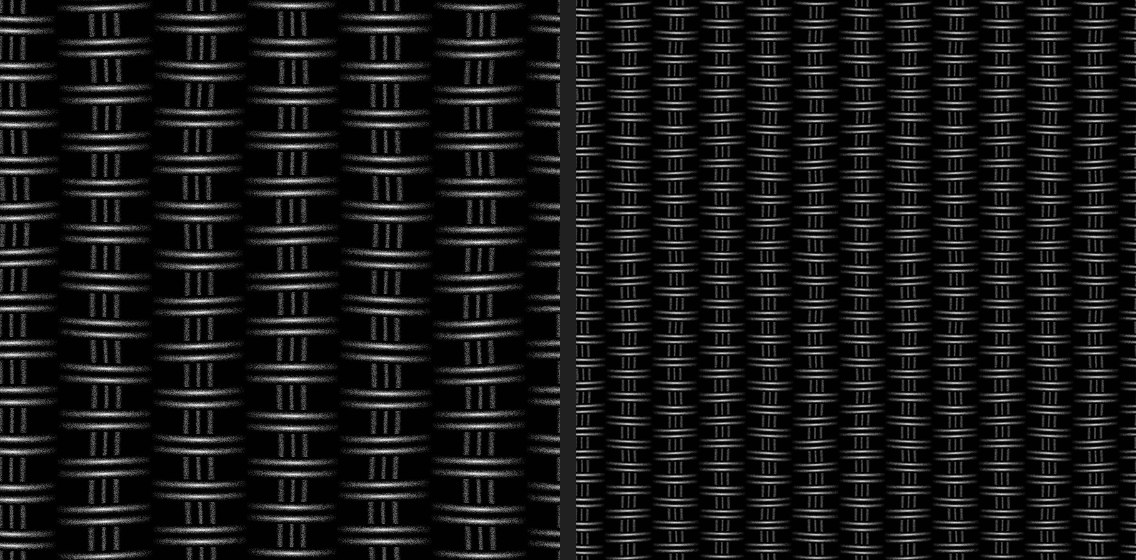
Left: one tile. Right: repeated 2 by 2.
Give the GLSL for this pattern, as a three.js fragment shader.

```glsl
// Dark woven wicker: pairs of glossy horizontal strands cross triple upright
// stakes, in 6 columns by 12 rows with every other column half a row higher.
// Rounded highlights on warped cells, speckled by wrapping gradient noise.
varying vec2 vUv;

vec2 gradientAt(vec2 cell, float period) {
  cell = mod(cell, period);
  vec3 h = fract(cell.xyx * vec3(0.1031, 0.1030, 0.0973));
  h += dot(h, h.yzx + 33.33);
  float angle = 6.28318 * fract((h.x + h.y) * h.z);
  return vec2(cos(angle), sin(angle));
}

// Gradient noise, about -0.7 to 0.7, repeating after a whole period
float gradientNoise(vec2 p, float period) {
  vec2 i = floor(p);
  vec2 f = p - i;
  vec2 w = f * f * f * (f * (f * 6.0 - 15.0) + 10.0);
  vec2 e = vec2(0.0, 1.0);
  float a = dot(gradientAt(i, period), f);
  float b = dot(gradientAt(i + e.yx, period), f - e.yx);
  float c = dot(gradientAt(i + e.xy, period), f - e.xy);
  float d = dot(gradientAt(i + e.yy, period), f - e.yy);
  return mix(mix(a, b, w.x), mix(c, d, w.x), w.y);
}

float bell(float x, float width) {
  return exp(-x * x / (width * width));
}

// Flatter top and crisper flanks than a bell
float ridge(float x, float width) {
  return exp(-pow(abs(x) / width, 3.0));
}

void main() {
  // Slow hand-made wobble of the weave
  vec2 p = vUv + 0.010 * vec2(gradientNoise(vUv * 4.0, 4.0),
                              gradientNoise(vUv * 4.0 + 0.37 + vec2(1.0, 2.0), 4.0));

  // Cell coordinates; one cell is 128 by 64 units
  float across = (p.x - 0.022) * 6.0 + 0.5;
  float column = floor(across);
  float x = (across - column - 0.5) * 128.0;
  float lift = 0.47 + 0.5 * mod(column, 2.0);
  float y = (fract(p.y * 12.0 - lift + 0.5) - 0.5) * 64.0;

  // Two sagging strands, brightest where they arch over the stakes
  float u = x / 64.0;
  float sagged = y - 2.5 * u * u + 0.4;
  float v = abs(sagged) - 8.2;
  float fade = max(1.0 - u * u, 0.0);
  float sheen = 0.40 * fade * ridge(v, 4.0);
  float glint = bell(v, 1.7) * (0.22 * bell(u, 0.55) + 0.26 * bell(u, 0.25));

  // Three stakes in the gap between pairs, the middle one slimmer
  float stake = clamp(floor(x / 16.4 + 0.5), -1.0, 1.0);
  float side = abs(stake);
  float gap = smoothstep(15.4, 16.6, abs(y));
  float stakes = gap * mix(0.31, 0.26, side) * ridge(x - stake * 16.4, mix(2.5, 3.5, side));

  // Fine grain, strong in the dim parts and faint along the bright cores
  float grain = gradientNoise(vUv * 896.0, 896.0);
  float body = max(sheen, stakes);
  float speckle = 0.78 * grain * sqrt(body) * (1.0 - 0.6 * smoothstep(0.15, 0.45, body));
  float light = max(body + speckle, 0.0) + glint;
  gl_FragColor = vec4(vec3(min(0.003 + light, 1.0)), 1.0);
}
```
